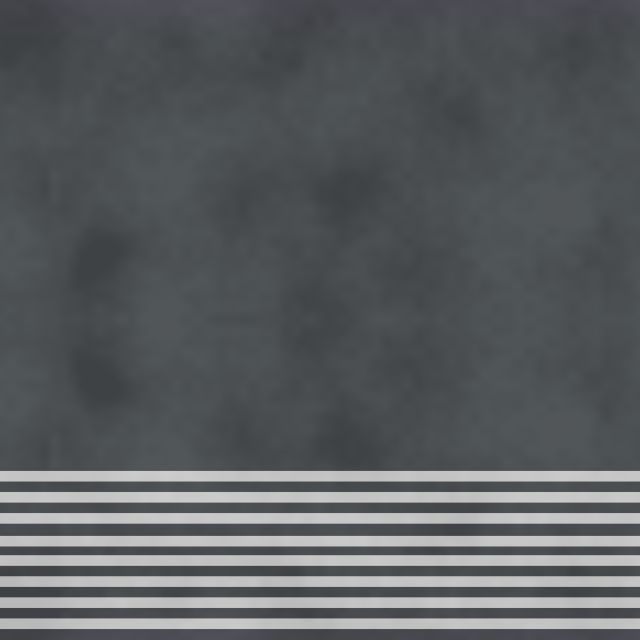
A three.js fragment shader for this texture:

```glsl
// Weathered slate-grey concrete with eight pale painted stripes along the bottom.
varying vec2 vUv;

// Ground
const vec3 SLATE = vec3(0.320, 0.339, 0.350);
const vec3 SOOT = vec3(0.248, 0.258, 0.270);
const vec3 EDGE_TINT = vec3(0.008, -0.004, 0.012);
const float MIRROR_Y = 0.501;
const float CLOUD_SCALE = 9.0;
const float GRAIN_SCALE = 58.0;

// Stripes
const vec3 PAINT = vec3(0.795, 0.800, 0.795);
const float PAINT_WEAR = 0.075;
const float STRIPE_COUNT = 8.0;
const float FIRST_STRIPE_Y = 0.0254;
const float STRIPE_STEP = 0.03293;
const float STRIPE_HALF = 0.0083;
const float UNEVEN_STRIPE = 4.0;
const float UNEVEN_SHIFT = -0.0027;
const float EDGE_SOFT = 0.0010;
const float GAP_SHADE = 0.12;

float hash(vec2 p) {
  vec3 q = fract(vec3(p.xyx) * 0.1031);
  q += dot(q, q.yzx + 33.33);
  return fract((q.x + q.y) * q.z);
}

float valueNoise(vec2 p) {
  vec2 cell = floor(p);
  vec2 f = fract(p);
  f = f * f * (3.0 - 2.0 * f);
  float low = mix(hash(cell), hash(cell + vec2(1.0, 0.0)), f.x);
  float high = mix(hash(cell + vec2(0.0, 1.0)), hash(cell + 1.0), f.x);
  return mix(low, high, f.y);
}

float clouds(vec2 p) {
  float sum = 0.0;
  float weight = 0.5;
  for (int i = 0; i < 4; i++) {
    sum += weight * valueNoise(p);
    p = mat2(1.6, 1.2, -1.2, 1.6) * p + 7.3;
    weight *= 0.5;
  }
  return sum / 0.9375;
}

float smudge(vec2 p, vec2 center, float radius) {
  vec2 d = (p - center) / radius;
  return exp(-dot(d, d));
}

// Broad dark patches; y is the distance from the mirror line
float smudges(vec2 p) {
  float s = smudge(p, vec2(0.510, 0.015), 0.065);
  s += 0.5 * smudge(p, vec2(0.150, 0.060), 0.050);
  s += 0.9 * smudge(p, vec2(0.665, 0.105), 0.065);
  s += smudge(p, vec2(0.185, 0.120), 0.055);
  s += smudge(p, vec2(0.930, 0.130), 0.055);
  s += 0.8 * smudge(p, vec2(0.375, 0.175), 0.065);
  s += smudge(p, vec2(0.565, 0.205), 0.055);
  s += 0.8 * smudge(p, vec2(0.065, 0.190), 0.060);
  s += 0.8 * smudge(p, vec2(0.710, 0.325), 0.060);
  s += 0.7 * smudge(p, vec2(0.270, 0.395), 0.065);
  s += 0.9 * smudge(p, vec2(0.435, 0.425), 0.070);
  s += smudge(p, vec2(0.040, 0.430), 0.090);
  s += 0.8 * smudge(p, vec2(0.920, 0.400), 0.075);
  return s;
}

float soilAmount(vec2 uv) {
  vec2 p = vec2(uv.x, abs(uv.y - MIRROR_Y));
  float cloud = clouds(p * CLOUD_SCALE + 3.7);
  float grain = valueNoise(p * GRAIN_SCALE);
  vec2 warp = vec2(cloud, clouds(p * CLOUD_SCALE + 41.0)) - 0.5;
  float soil = 0.20 + 0.9 * (cloud - 0.5) + 0.24 * (grain - 0.5);
  soil += smudges(p + 0.07 * warp) * (0.25 + 0.55 * cloud);
  soil += 0.22 * smoothstep(0.30, 0.50, p.y);
  // Pale upright scuff near the left side
  vec2 scuff = (p - vec2(0.086, 0.205)) / vec2(0.010, 0.035);
  return clamp(soil - 0.4 * exp(-dot(scuff, scuff)), 0.0, 1.0);
}

float stripeMask(float y) {
  float index = floor((y - FIRST_STRIPE_Y) / STRIPE_STEP + 0.5);
  index = clamp(index, 0.0, STRIPE_COUNT - 1.0);
  float center = FIRST_STRIPE_Y + index * STRIPE_STEP;
  center += UNEVEN_SHIFT * (1.0 - step(0.5, abs(index - UNEVEN_STRIPE)));
  float edge = abs(y - center) - STRIPE_HALF;
  return 1.0 - smoothstep(-EDGE_SOFT, EDGE_SOFT, edge);
}

void main() {
  float soil = soilAmount(vUv);

  // Ground, a little deeper between the stripes and tinted at top and bottom
  float stripesTop = FIRST_STRIPE_Y + (STRIPE_COUNT - 1.0) * STRIPE_STEP;
  float inBand = 1.0 - step(stripesTop, vUv.y);
  vec3 color = mix(SLATE, SOOT, min(soil + GAP_SHADE * inBand, 1.0));
  color += EDGE_TINT * smoothstep(0.43, 0.50, abs(vUv.y - MIRROR_Y));

  // Worn paint
  color = mix(color, PAINT - PAINT_WEAR * soil, stripeMask(vUv.y));
  gl_FragColor = vec4(color, 1.0);
}
```
